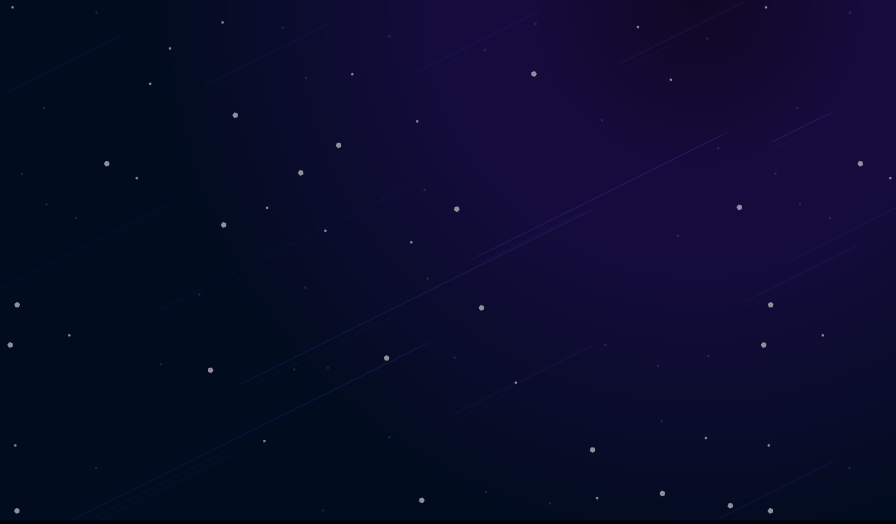
Reproduce this background procedurally as a WebGL 2 fragment shader.

```glsl
#version 300 es
precision highp float;

uniform vec2 u_resolution;
out vec4 fragColor;

// Lengths are in canvas heights
#define GLOW_CENTER vec2(1.333, 1.0)
#define CORE_END 0.33
#define FADE_START 0.49
#define FADE_END 1.04
#define STREAK_DIR vec2(0.8955, 0.445)
#define STREAK_HALF_WIDTH 0.0011
#define PAIR_GAP 0.014
#define STAR_TILE 1.438
#define STAR_CELLS vec2(12.0, 8.0)
#define FLOOR_HEIGHT 0.007

const vec3 CORE = vec3(0.058, 0.032, 0.14);
const vec3 PURPLE = vec3(0.083, 0.046, 0.24);
const vec3 NIGHT = vec3(0.006, 0.048, 0.12);
const vec3 FLOOR = vec3(0.0, 0.01, 0.06);
const vec3 BLUE_STREAK = vec3(0.05, 0.12, 0.42);
const vec3 VIOLET_STREAK = vec3(0.2, 0.15, 0.5);
const vec3 STAR = vec3(0.64, 0.63, 0.67);

vec2 hash2(vec2 p) {
    vec3 q = fract(p.xyx * vec3(0.1031, 0.1030, 0.0973));
    q += dot(q, q.yzx + 33.33);
    return fract((q.xx + q.yz) * q.zy);
}

// Dark core, purple ring, then a fade to night blue
vec3 background(vec2 p) {
    float r = distance(p, GLOW_CENTER);
    vec3 inner = mix(CORE, PURPLE, clamp(r / CORE_END, 0.0, 1.0));
    float fade = clamp((r - FADE_START) / (FADE_END - FADE_START), 0.0, 1.0);
    return mix(inner, NIGHT, fade);
}

// One slanted line with softly fading ends
float streak(vec2 p, vec2 mid, float halfSpan, float px) {
    vec2 q = p - mid;
    float along = abs(dot(q, STREAK_DIR)) * STREAK_DIR.x;
    float across = abs(dot(q, vec2(-STREAK_DIR.y, STREAK_DIR.x)));
    float body = 1.0 - smoothstep(-0.6 * px, 0.6 * px, across - STREAK_HALF_WIDTH);
    return body * (1.0 - smoothstep(0.85 * halfSpan, halfSpan + px, along));
}

// Streaks spaced along a parabola, each with a fainter companion
float streakChain(vec2 p, vec2 start, vec2 stepBy, vec2 bend,
                  float halfSpan, float taper, int count, float px) {
    float light = 0.0;
    for (int i = 0; i < count; i++) {
        float n = float(i);
        vec2 mid = start + n * stepBy + n * n * bend;
        float span = halfSpan - taper * n * (n - 1.0);
        vec2 gap = vec2(-0.5 * span, -0.25 * span - PAIR_GAP);
        light = max(light, streak(p, mid, span, px));
        light = max(light, 0.3 * streak(p, mid + gap, 0.4 * span, px));
    }
    return light;
}

float streaks(vec2 p, float px) {
    vec2 straight = vec2(0.0);
    float light = 0.42 * streakChain(p, vec2(0.48, 0.178), vec2(0.296, 0.286),
                                     vec2(0.018, -0.031), 0.36, 0.05, 4, px);
    light = max(light, 0.2 * streakChain(p, vec2(0.32, 0.071), vec2(0.698, 0.16),
                                         vec2(-0.02, 0.044), 0.145, 0.0, 3, px));
    light = max(light, 0.25 * streakChain(p, vec2(0.122, 0.878), vec2(0.393, 0.02),
                                          straight, 0.125, 0.0, 4, px));
    light = max(light, 0.18 * streakChain(p, vec2(0.111, 0.504), vec2(0.422, 0.018),
                                          straight, 0.26, 0.0, 2, px));
    return max(light, 0.2 * streakChain(p, vec2(1.48, 0.064), vec2(0.053, 0.416),
                                        straight, 0.12, 0.0, 2, px));
}

// One jittered star per occupied cell; the field repeats sideways
float stars(vec2 p, float px) {
    vec2 cellSize = vec2(STAR_TILE, 1.0) / STAR_CELLS;
    vec2 tiled = vec2(mod(p.x, STAR_TILE), p.y);
    vec2 cell = floor(tiled / cellSize);
    vec2 center = (cell + 0.1 + 0.8 * hash2(cell + 7.0)) * cellSize;
    vec2 kind = hash2(cell + 41.0);

    float radius = 0.0023;
    float glow = 0.16;
    if (kind.x < 0.17) { radius = 0.0050; glow = 0.88; }
    else if (kind.x < 0.43) { radius = 0.0024; glow = 0.8; }
    else if (kind.x > 0.73) { glow = 0.0; }

    vec2 q = tiled - center;
    float wobble = 1.0 + 0.06 * sin(5.0 * atan(q.y, q.x + 1e-6) + 6.28 * kind.y);
    float edge = length(q) - radius * wobble;
    return glow * (1.0 - smoothstep(-0.6 * px, 0.6 * px, edge));
}

void main() {
    float px = 1.0 / u_resolution.y;
    vec2 p = gl_FragCoord.xy * px;

    vec3 color = background(p);
    vec3 streakColor = mix(BLUE_STREAK, VIOLET_STREAK, smoothstep(0.4, 1.2, p.x));
    color = mix(color, streakColor, streaks(p, px));
    color = mix(color, STAR, stars(p, px));

    // Dark strip along the bottom edge
    color = mix(FLOOR, color, smoothstep(-0.5 * px, 0.5 * px, p.y - FLOOR_HEIGHT));
    fragColor = vec4(color, 1.0);
}
```
